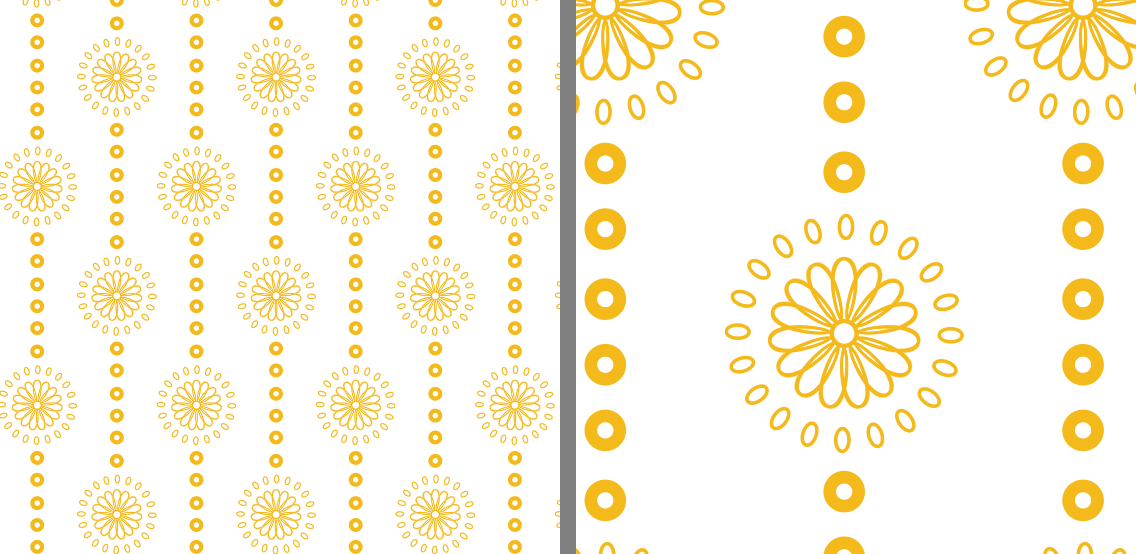
Left: the whole. Right: its middle third, enlarged.
Give the GLSL for this pattern, as a WebGL 1 fragment shader.

```glsl
precision highp float;
// Golden daisy medallions on white, hung on vertical strings of ring beads.
// Columns alternate by half a drop; petals and ovals come from folding the
// angle around each medallion and outlining approximate ellipse distances.

uniform vec2 u_resolution;

const float TAU = 6.2831853;

// Approximate signed distance to an ellipse with the given half sizes.
float ellipse(vec2 p, vec2 size) {
  float k = length(p / size);
  return k * (k - 1.0) / max(length(p / (size * size)), 0.0001);
}

// Folds a clockwise angle into the sector of the nearest of n copies.
float foldAngle(float angle, float n) {
  return (fract(angle * n / TAU + 0.5) - 0.5) * TAU / n;
}

vec2 polar(float angle, float radius) {
  return radius * vec2(sin(angle), cos(angle));
}

float medallion(vec2 p) {
  float radius = length(p);
  float angle = atan(p.x, -p.y + 0.00001);

  // Centre ring
  float d = abs(radius - 5.6) - 0.95;

  // Fifteen overlapping petals, narrowing toward the centre
  float petalAngle = foldAngle(angle, 15.0);
  for (int i = -1; i <= 1; i++) {
    vec2 q = polar(petalAngle + float(i) * TAU / 15.0, radius);
    q.x *= 1.0 - 0.018 * (q.y - 20.0);
    d = min(d, abs(ellipse(q - vec2(0.0, 20.0), vec2(5.1, 14.2))) - 0.82);
  }

  // Halo of twenty small ovals
  vec2 halo = polar(foldAngle(angle - 0.017, 20.0), radius);
  return min(d, abs(ellipse(halo - vec2(0.0, 48.7), vec2(3.0, 5.2))) - 0.82);
}

// Six ring beads hanging below a medallion, slightly unevenly spaced.
float beads(vec2 p) {
  float d = 1000.0;
  for (int i = 0; i < 6; i++) {
    float n = float(i);
    float drop = 72.3 + 30.0 * n + 2.0 * (step(2.0, n) + step(5.0, n));
    d = min(d, abs(length(p - vec2(0.0, drop)) - 6.6) - 2.9);
  }
  return d;
}

void main() {
  // Canvas is 768 units wide, measured downward from the top edge
  float pixel = 768.0 / u_resolution.x;
  vec2 p = vec2(gl_FragCoord.x, u_resolution.y - gl_FragCoord.y) * pixel;

  // Columns, every second one shifted by half the vertical repeat
  float column = floor((p.x - 51.0) / 109.2 + 0.5);
  float x = p.x - 51.0 - 109.2 * column;
  float y = mod(p.y - 255.7 + 150.0 * mod(column, 2.0), 300.0);

  float d = min(beads(vec2(x, y)),
                medallion(vec2(x, y - 300.0 * step(150.0, y))));

  float ink = smoothstep(0.65 * pixel, -0.65 * pixel, d);
  gl_FragColor = vec4(mix(vec3(1.0), vec3(0.955, 0.725, 0.1), ink), 1.0);
}
```
